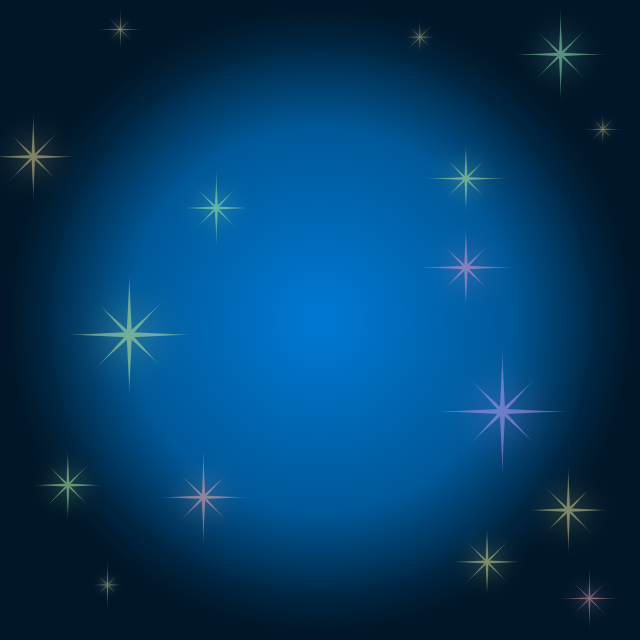
Give the GLSL for this background, as a WebGL 2 fragment shader.

```glsl
#version 300 es
precision highp float;

uniform vec2 u_resolution;
out vec4 outColor;

const vec2 CENTERS[16] = vec2[](
    vec2(0.202, 0.477), vec2(0.785, 0.357), vec2(0.876, 0.915), vec2(0.052, 0.755),
    vec2(0.728, 0.582), vec2(0.318, 0.223), vec2(0.888, 0.203), vec2(0.728, 0.721),
    vec2(0.338, 0.675), vec2(0.106, 0.242), vec2(0.761, 0.122), vec2(0.921, 0.065),
    vec2(0.188, 0.954), vec2(0.656, 0.942), vec2(0.942, 0.798), vec2(0.168, 0.086));

const float HUES[16] = float[](
    0.24, 0.74, 0.42, 0.13, 0.90, 0.00, 0.16, 0.24,
    0.33, 0.30, 0.18, 0.97, 0.14, 0.14, 0.14, 0.20);

// Radial glow: slow falloff inside, steep rim, dark surroundings
vec3 backdrop(float r) {
    vec3 core = vec3(0.0, 0.475, 0.835);
    vec3 body = vec3(0.0, 0.345, 0.595);
    vec3 rim = vec3(0.0, 0.155, 0.27);
    vec3 night = vec3(0.004, 0.09, 0.16);
    vec3 color = mix(core, body, clamp(r / 0.3, 0.0, 1.0));
    color = mix(color, rim, clamp((r - 0.3) / 0.13, 0.0, 1.0));
    return mix(color, night, smoothstep(0.41, 0.5, r));
}

// Stars are ordered from largest to smallest
float starRadius(int i) {
    if (i < 2) return 0.084;
    if (i < 7) return 0.056;
    if (i < 11) return 0.047;
    return i == 11 ? 0.031 : 0.0185;
}

vec3 starTint(float hue) {
    return 0.8 + 0.2 * cos(6.2832 * (hue - vec3(0.0, 0.33, 0.67)));
}

// Tapered needle along x, pointed at both ends
float needle(vec2 p, float reach, float width, float soft) {
    p = abs(p);
    float edge = p.y - width * (1.0 - p.x / reach);
    return 1.0 - smoothstep(-soft, soft, edge);
}

// Four long rays, four short diagonal rays and a round heart
float starShape(vec2 p, float radius, float soft) {
    vec2 diagonal = vec2(p.x + p.y, p.y - p.x) * 0.7071;
    float width = 0.05 * radius;
    float longRays = max(needle(p, radius, width, soft), needle(p.yx, radius, width, soft));
    float shortRays = max(needle(diagonal, 0.69 * radius, 0.8 * width, soft),
                          needle(diagonal.yx, 0.69 * radius, 0.8 * width, soft));
    float heart = 1.0 - smoothstep(-soft, soft, length(p) - 0.085 * radius);
    return max(max(longRays, shortRays), heart);
}

void main() {
    float side = min(u_resolution.x, u_resolution.y);
    vec2 uv = (gl_FragCoord.xy - 0.5 * u_resolution) / side + 0.5;
    float soft = 0.7 / side;
    vec3 color = backdrop(length(uv - 0.5));

    for (int i = 0; i < 16; i++) {
        vec2 p = uv - CENTERS[i];
        float radius = starRadius(i);
        vec3 tint = starTint(HUES[i]);
        float halo = exp(-dot(p, p) / (0.4 * radius * radius));
        color = mix(color, tint, 0.13 * halo);
        color = mix(color, tint, 0.48 * starShape(p, radius, soft));
    }
    outColor = vec4(color, 1.0);
}
```
